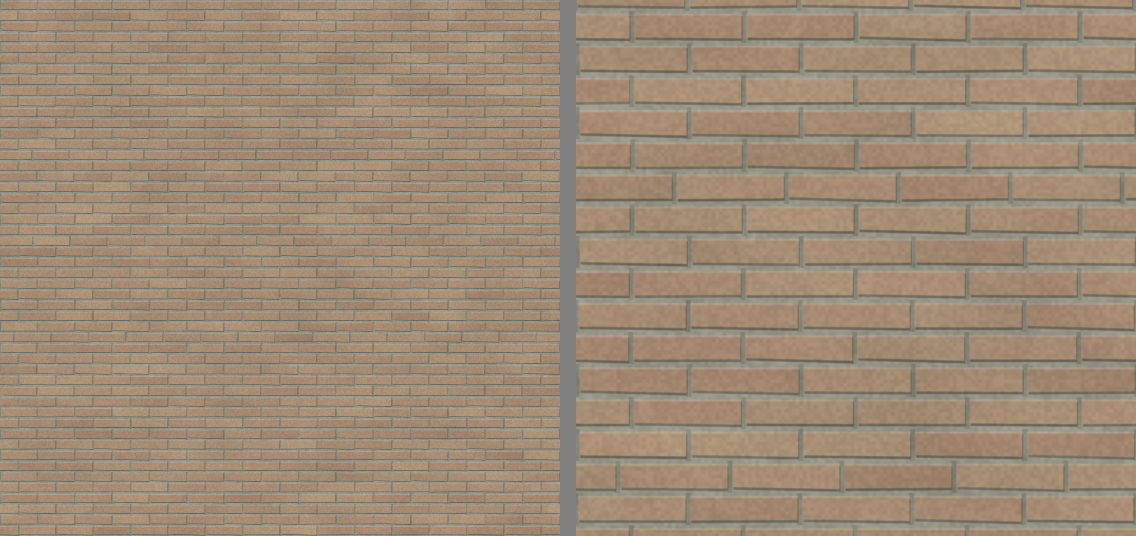
Left: the whole. Right: its middle third, enlarged.
Reproduce this texture procedurally as a WebGL 2 fragment shader.

```glsl
#version 300 es
precision highp float;
// Running-bond wall of long, thin sandy bricks with grey-green mortar.
// Each brick is a slightly tilted box with a lit top edge and a shadow line
// below; hashes vary bond, tone and tilt, and lattice noise that wraps adds grain.

uniform vec2 u_resolution;
out vec4 fragColor;

// Layout; lengths below are in course heights
const vec2 REPEATS = vec2(15.0, 50.0);      // bricks across, courses down
const float CELL_WIDTH = 3.483;             // one brick and its joint
const vec2 BRICK_HALF = vec2(1.665, 0.38);
const float BRICK_LIFT = 0.035;
const float CORNER = 0.03;
const float TILT = 0.02;
const float BOND_JITTER = 0.025;
const float BOND_SLIP = 0.13;               // larger shift of a few courses
const vec2 SHADOW_SHIFT = vec2(0.03, -0.08);
const float LIT_EDGE = 0.075;
const float SOFTNESS = 0.03;

// Surface
const vec2 GRAIN_CELLS = vec2(460.0, 440.0);
const vec2 MOTTLE_CELLS = vec2(75.0, 100.0);
const vec2 BROAD_CELLS = vec2(15.0, 25.0);
const float GRAIN_AMOUNT = 0.05;
const float BROAD_AMOUNT = 0.035;
const float BRICK_VARIATION = 0.025;

const vec3 TAN = vec3(0.662, 0.566, 0.460);
const vec3 ROSE = vec3(0.642, 0.528, 0.436);
const vec3 LIT = vec3(0.665, 0.625, 0.555);
const vec3 MORTAR = vec3(0.602, 0.594, 0.542);
const vec3 MORTAR_DARK = vec3(0.485, 0.490, 0.440);
const vec3 SHADOW = vec3(0.425, 0.388, 0.330);

float hash(vec2 p) {
    vec3 q = fract(p.xyx * 0.1031);
    q += dot(q, q.yzx + 33.33);
    return fract((q.x + q.y) * q.z);
}

// Value noise on a lattice that repeats with the canvas
float wrapNoise(vec2 uv, vec2 cells) {
    vec2 p = uv * cells;
    vec2 i = floor(p);
    vec2 f = fract(p);
    f = f * f * (3.0 - 2.0 * f);
    vec2 a = mod(i, cells);
    vec2 b = mod(i + 1.0, cells);
    return mix(mix(hash(a), hash(vec2(b.x, a.y)), f.x),
               mix(hash(vec2(a.x, b.y)), hash(b), f.x), f.y);
}

float boxDistance(vec2 p, vec2 halfSize) {
    vec2 q = abs(p) - halfSize + CORNER;
    return length(max(q, 0.0)) + min(max(q.x, q.y), 0.0) - CORNER;
}

float coverage(float d, float blur) {
    return smoothstep(blur, -blur, d);
}

// Horizontal offset of a course, in bricks
float courseShift(float course) {
    float bond = 0.5 * (1.0 - mod(course, 2.0));
    float jitter = (hash(vec2(course, 7.0)) - 0.5) * BOND_JITTER;
    float slip = step(0.88, hash(vec2(course, 19.0))) * BOND_SLIP;
    return bond + jitter - slip;
}

void main() {
    vec2 uv = gl_FragCoord.xy / u_resolution;
    float blur = max(SOFTNESS, 0.5 * REPEATS.y / u_resolution.y);

    // Brick cell and local position
    vec2 grid = uv * REPEATS;
    float course = floor(grid.y);
    grid.x -= courseShift(course);
    vec2 id = vec2(mod(floor(grid.x), REPEATS.x), course);
    vec2 p = (fract(grid) - 0.5) * vec2(CELL_WIDTH, 1.0);
    p.y -= BRICK_LIFT;

    // Lower edge leans a little from brick to brick
    float lean = (hash(id + 31.0) - 0.3) * 2.0 * TILT;
    vec2 q = p;
    q.y += lean * p.x * smoothstep(0.3, -0.3, p.y);

    float grain = wrapNoise(uv, GRAIN_CELLS) - 0.5;
    float mottle = wrapNoise(uv, MOTTLE_CELLS) - 0.5;
    float broad = wrapNoise(uv, BROAD_CELLS) - 0.5;

    // Mortar, darker in the upright joints
    float upright = smoothstep(BRICK_HALF.x - 0.05, BRICK_HALF.x + 0.04, abs(p.x));
    float dirt = clamp(0.1 + 0.65 * upright + 0.5 * mottle, 0.0, 1.0);
    vec3 color = mix(MORTAR, MORTAR_DARK, dirt);

    // Shadow under the brick, fading toward one end
    float shade = coverage(boxDistance(q - SHADOW_SHIFT, BRICK_HALF), blur);
    float fade = 0.75 + 0.25 * hash(id + 53.0) + 7.0 * lean * p.x / CELL_WIDTH;
    color = mix(color, SHADOW, shade * clamp(fade, 0.5, 1.0));

    // Brick tone: one hash per brick plus a change of tone along its length
    float seam = (hash(id + 71.0) - 0.5) * CELL_WIDTH;
    float band = (hash(id + 89.0) - 0.5) * smoothstep(-0.08, 0.08, p.x - seam);
    float tone = hash(id + 3.0) + 0.9 * band + 0.4 * mottle;
    vec3 brick = mix(TAN, ROSE, clamp(tone, -0.2, 1.2));
    brick *= 1.0 + (hash(id + 11.0) - 0.5) * 2.0 * BRICK_VARIATION;

    // Lit upper edge
    float lit = smoothstep(BRICK_HALF.y - LIT_EDGE - blur, BRICK_HALF.y - 0.03, p.y);
    brick = mix(brick, LIT, 0.9 * lit);
    color = mix(color, brick, coverage(boxDistance(q, BRICK_HALF), blur));

    color *= 1.0 + grain * 2.0 * GRAIN_AMOUNT + broad * 2.0 * BROAD_AMOUNT;
    fragColor = vec4(color, 1.0);
}
```
